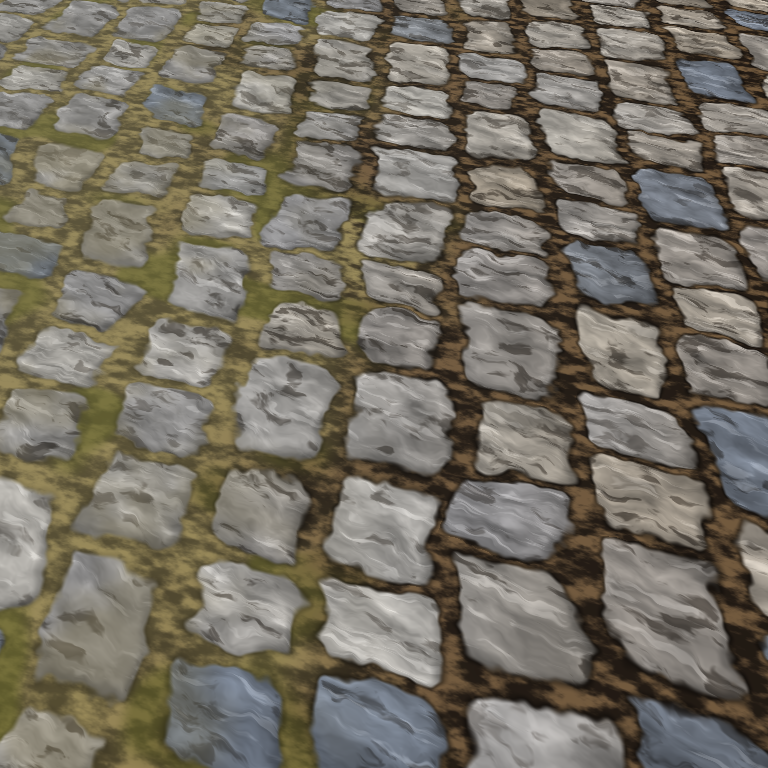
Give the GLSL for this texture, as a three.js fragment shader.

```glsl
// Worn cobblestones receding up the canvas, with mossy joints on the left and
// brown soil on the right. A perspective map gives column and row coordinates;
// each cell holds a jittered rounded stone with streaked, pitted grain.
#define HORIZON 1.68       // height where the columns would meet
#define VANISH_X 0.59      // horizontal vanishing position
#define COLUMN_SCALE 0.125 // column width per unit below the horizon
#define ROW_DEPTH 14.0     // row density with depth
#define ROW_TILT 0.30      // fall of the rows towards the right
#define JOINT 0.075        // half joint width, in cells
#define CORNER 0.13        // stone corner radius, in cells
#define EDGE_WOBBLE 0.13   // roughness of the stone outlines
#define SOFTNESS 0.025     // edge smoothing, in cells

varying vec2 vUv;

const vec3 GREY  = vec3(0.51, 0.51, 0.525);
const vec3 PALE  = vec3(0.65, 0.64, 0.62);
const vec3 TAN   = vec3(0.54, 0.49, 0.42);
const vec3 SLATE = vec3(0.38, 0.42, 0.48);
const vec3 SOIL  = vec3(0.33, 0.26, 0.18);
const vec3 DARK  = vec3(0.13, 0.10, 0.075);
const vec3 MOSS  = vec3(0.50, 0.45, 0.29);
const vec3 GREEN = vec3(0.38, 0.38, 0.15);

float hash(vec2 p) {
  vec3 q = fract(vec3(p.xyx) * 0.1031);
  q += dot(q, q.yzx + 33.33);
  return fract((q.x + q.y) * q.z);
}

float noise(vec2 p) {
  vec2 i = floor(p), f = fract(p);
  f = f * f * (3.0 - 2.0 * f);
  return mix(mix(hash(i), hash(i + vec2(1.0, 0.0)), f.x),
             mix(hash(i + vec2(0.0, 1.0)), hash(i + vec2(1.0, 1.0)), f.x), f.y);
}

float fbm(vec2 p) {
  float sum = 0.0, amp = 0.533;
  for (int i = 0; i < 4; i++) {
    sum += amp * noise(p);
    p = p * 2.03 + 17.3;
    amp *= 0.5;
  }
  return sum;
}

float roundBox(vec2 p, vec2 halfSize, float r) {
  vec2 q = abs(p) - halfSize + r;
  return length(max(q, 0.0)) + min(max(q.x, q.y), 0.0) - r;
}

// Perspective ground coordinates: x counts columns, y counts rows
vec2 ground(vec2 uv) {
  float below = HORIZON - uv.y;
  float column = (uv.x - VANISH_X) / (COLUMN_SCALE * below);
  return vec2(column, ROW_DEPTH / below + ROW_TILT * column) + 40.0;
}

void main() {
  vec2 g = ground(vUv);

  // Uneven laying and chipped outlines
  vec2 w = g;
  w.x += 0.22 * (noise(g * 0.8 + 3.0) - 0.5);
  w += EDGE_WOBBLE * (vec2(noise(g * 4.0), noise(g * 4.0 + 31.0)) - 0.5);
  w += 0.05 * (vec2(noise(g * 13.0), noise(g * 13.0 + 57.0)) - 0.5);

  // Every column has its own row offset and rhythm
  float column = floor(w.x);
  float shift = hash(vec2(column, 7.0));
  w.y += shift + 0.18 * sin(w.y * 1.7 + shift * 40.0);
  vec2 id = vec2(column, floor(w.y));
  vec2 q = fract(w) - 0.5;
  float h1 = hash(id + 11.0), h2 = hash(id + 23.0);
  float h3 = hash(id + 37.0), h4 = hash(id + 53.0);

  // Jittered, skewed stone
  q -= 0.05 * (vec2(h1, h2) - 0.5);
  q += vec2(q.y * (h3 - 0.5), q.x * (h4 - 0.5)) * 0.22;
  vec2 halfSize = 0.5 - JOINT * vec2(0.9 + 0.8 * h2, 0.55 + 0.7 * h3);
  halfSize.x += 0.12 * q.y * (h4 - 0.5);
  float d = roundBox(q, halfSize, CORNER);

  // Moss gathers on the left, soil on the right
  float patches = fbm(g * 0.9 + 5.0);
  float moss = smoothstep(0.62, 0.22, vUv.x + 0.5 * (patches - 0.5));
  float tuft = 1.0 - smoothstep(0.04, 0.16, length((vUv - vec2(0.45, 0.68)) * vec2(1.0, 1.6)));
  d += 0.14 * moss * (patches - 0.35) + 0.10 * smoothstep(0.8, 1.0, h4) * (patches - 0.3);

  // Joint filling with twig-like streaks
  float crumbs = fbm(g * vec2(7.0, 12.0) + 9.0);
  vec3 soil = mix(DARK, SOIL * 1.35, smoothstep(0.32, 0.72, crumbs));
  vec3 growth = mix(MOSS * 0.65, MOSS * 1.2, smoothstep(0.25, 0.75, crumbs));
  growth = mix(growth, GREEN, 0.6 * smoothstep(0.5, 0.7, noise(g * 1.6 + 80.0)));
  vec3 joint = mix(soil, growth, clamp(moss + tuft * crumbs * 1.4, 0.0, 1.0));

  // Stone colour, warmer to the right, with some blue slabs
  vec3 stone = mix(GREY, PALE, h1);
  float warmth = smoothstep(0.35, 0.95, vUv.x + 0.5 * (h2 - 0.5));
  stone = mix(stone, TAN, 0.8 * warmth * (0.4 + 0.6 * h3));
  stone = mix(stone, SLATE, 0.85 * smoothstep(0.80, 0.88, h3));

  // Streaked grain, pits and pale scratches
  vec2 grainUv = vec2(w.x * 3.5, w.y * 7.0 + w.x * 1.5) + 60.0 * vec2(h1, h4);
  float grain = fbm(grainUv);
  float pits = smoothstep(0.57, 0.72, fbm(grainUv * 1.3 + 41.0));
  float scratch = smoothstep(0.58, 0.74, fbm(grainUv * vec2(1.0, 2.0) + 73.0));
  stone *= 0.60 + 0.84 * grain;
  stone = mix(stone, stone * vec3(0.52, 0.50, 0.48), pits * (0.55 + 0.4 * h2));
  stone += 0.12 * scratch;
  stone = mix(stone, MOSS, 0.35 * moss * smoothstep(0.45, 0.7, patches));

  // Light catches the upper left rim; the lower right rim falls away
  float rim = smoothstep(-0.10, -0.01, d);
  float facing = clamp((q.y - q.x) * 1.6, -1.0, 1.0);
  stone *= 1.0 + rim * (0.16 * facing - 0.10);

  // Contact shadow in the joint, weaker over moss
  float contact = 1.0 - smoothstep(0.0, 0.06, d);
  joint *= 1.0 - contact * mix(0.50, 0.15, moss);

  float cover = 1.0 - smoothstep(-SOFTNESS, SOFTNESS, d);
  vec3 color = mix(joint, stone, cover);

  // Slight haze towards the far left
  color = mix(color, vec3(0.53, 0.52, 0.45), 0.25 * vUv.y * (1.0 - vUv.x));
  gl_FragColor = vec4(clamp(color, 0.0, 1.0), 1.0);
}
```
